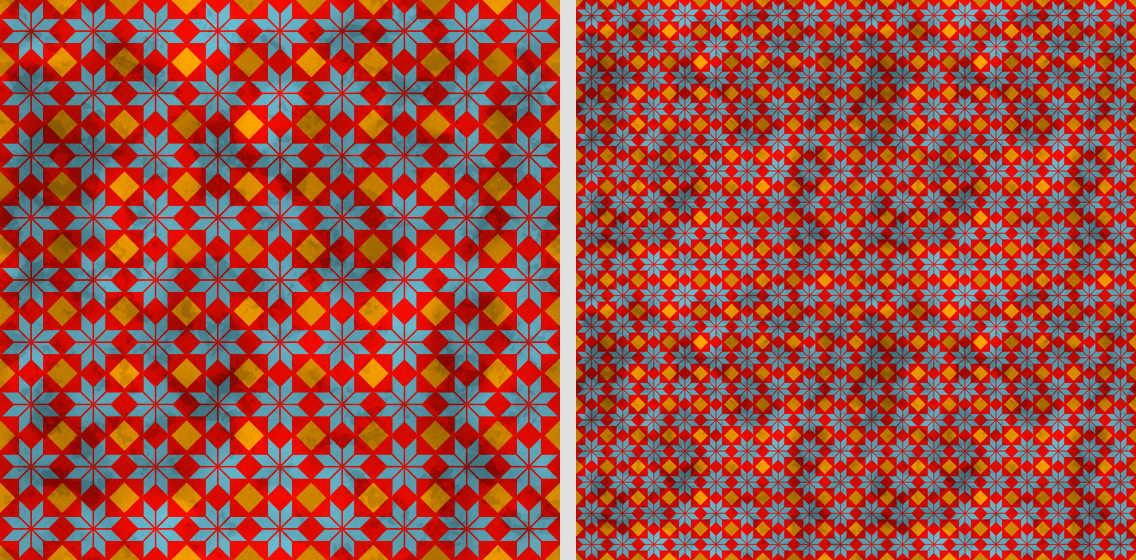
Left, the tile; right, the same tile 2 across and 2 down.
A three.js fragment shader for this pattern:

```glsl
// Nine by nine eight-petalled blue stars on red, with an ochre diamond at every cell corner.
// Petals and diamonds are folded distance functions; the worn paint is wrapped cellular
// noise in several sizes, plus a slight tone of its own for each star and diamond.
varying vec2 vUv;

const float REPEATS = 9.0;

vec3 hash3(vec2 p) {
  vec3 q = vec3(dot(p, vec2(127.1, 311.7)), dot(p, vec2(269.5, 183.3)), dot(p, vec2(419.2, 371.9)));
  return fract(sin(q) * 43758.5);
}

// Soft cellular noise: random values blended around scattered points, wrapping at n cells
float cells(vec2 uv, float n) {
  vec2 p = uv * n;
  vec2 base = floor(p);
  float total = 0.0;
  float weight = 0.0;
  for (int j = -1; j <= 1; j++) {
    for (int i = -1; i <= 1; i++) {
      vec2 cell = base + vec2(float(i), float(j));
      vec3 h = hash3(mod(cell, n) + n);
      vec2 d = cell + h.xy - p;
      float w = exp(-7.0 * dot(d, d));
      total += w * h.z;
      weight += w;
    }
  }
  return total / weight;
}

// Positive inside a petal; thin gaps run along the axes and diagonals
float starPetals(vec2 p) {
  float b = 0.192;
  float a = b * sqrt(2.0);
  float gap = 0.0125;
  p = abs(p);
  p = vec2(max(p.x, p.y), min(p.x, p.y));
  float slant = p.x - p.y;
  float across = min(p.y - gap, b - p.y);
  float along = min(slant * 0.7071 - gap, (a - slant) * 0.7071);
  return min(across, along);
}

// Positive inside a square standing on its corner
float diamond(vec2 p, float radius) {
  return (radius - abs(p.x) - abs(p.y)) * 0.7071;
}

float fill(float d) {
  return smoothstep(-0.009, 0.009, d);
}

void main() {
  vec2 grid = vUv * REPEATS;
  vec2 starId = mod(floor(grid), REPEATS);
  vec2 diamondId = mod(floor(grid + 0.5), REPEATS);
  float star = fill(starPetals(fract(grid) - 0.5));
  float corner = fill(diamond(fract(grid + 0.5) - 0.5, 0.245));

  // Wear: broad clouds, ragged stains and fine grain
  vec2 warped = vUv + 0.012 * sin(6.28318 * (vUv.yx * vec2(7.0, 5.0) + vUv * vec2(3.0, 4.0)));
  float cloud = 0.6 * cells(warped, 7.0) + 0.4 * cells(warped, 17.0) - 0.5;
  float ragged = 0.5 * cells(warped, 26.0) + 0.3 * cells(vUv, 71.0) + 0.2 * cells(vUv, 160.0);
  float stain = smoothstep(0.54, 0.72, ragged + 0.3 * cloud);
  float grain = cells(vUv, 230.0) - 0.5;
  float wear = 1.03 - 0.55 * cloud - 0.17 * stain + 0.07 * grain;

  // Paint each shape over the red ground
  vec3 red = vec3(0.79, 0.035, 0.0) * wear;
  vec3 blue = vec3(0.335, 0.605, 0.67) * mix(1.0, wear, 0.8);
  blue *= 0.97 + 0.06 * hash3(starId + 40.0).x;
  vec3 ochre = vec3(0.79, 0.51, 0.0) * mix(1.0, wear, 0.75);
  ochre *= 0.87 + 0.24 * hash3(diamondId + 80.0).y;

  vec3 color = mix(red, ochre, corner);
  color = mix(color, blue, star);
  gl_FragColor = vec4(color, 1.0);
}
```
